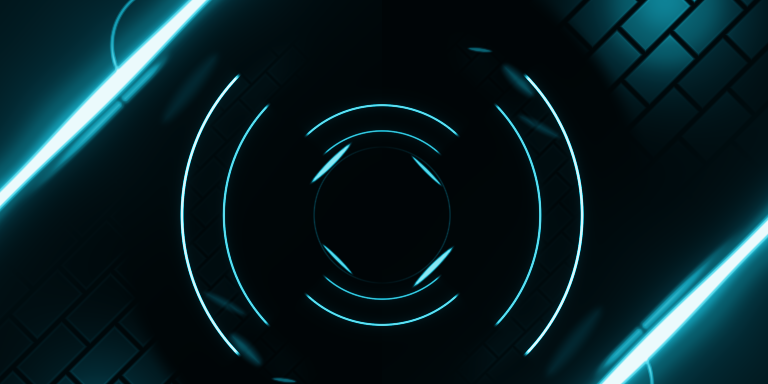
Give the GLSL for this background, as a Shadertoy shader.

```glsl
// Dark tunnel with neon rings, two diagonal light beams and dim slanted bricks.
// The scene is point-symmetric, so one half is folded onto the other; all light
// is summed as a single intensity and coloured by a cyan ramp.

const vec2 UP = vec2(0.70711, 0.70711);     // along the beams
const vec2 DOWN = vec2(0.70711, -0.70711);  // across the beams

float hash(vec2 p) {
    return fract(sin(dot(p, vec2(127.1, 311.7))) * 43758.5);
}

float noise(vec2 p) {
    vec2 i = floor(p), f = fract(p);
    f = f * f * (3.0 - 2.0 * f);
    return mix(mix(hash(i), hash(i + vec2(1, 0)), f.x),
               mix(hash(i + vec2(0, 1)), hash(i + vec2(1, 1)), f.x), f.y);
}

// Filled band of a given half width with an edge of given softness
float band(float dist, float halfWidth, float soft) {
    return 1.0 - smoothstep(halfWidth - soft, halfWidth + soft, abs(dist));
}

// Quarter arc centred on the first axis of q, tapered at both ends
float arc(vec2 q, float radius, float halfWidth, float px) {
    float open = smoothstep(-0.004, 0.03, abs(q.x) - abs(q.y));
    float d = length(q) - radius;
    float halo = 0.13 * exp(-abs(d) / 0.012);
    return open * (band(d, halfWidth, 0.7 * px) + halo);
}

// Lens-shaped streak
float streak(vec2 q, vec2 centre, vec2 dir, float halfLen, float halfWidth, float soft) {
    vec2 r = q - centre;
    float x = dot(r, dir) / halfLen;
    float y = dot(r, vec2(-dir.y, dir.x));
    float w = halfWidth * max(1.0 - x * x, 0.0);
    return band(y, w, soft) * smoothstep(1.0, 0.7, abs(x));
}

// Staggered bricks: x is the face brightness, y the lit rim
vec2 bricks(vec2 uv, vec2 size, float gap, float soft) {
    vec2 g = uv / size;
    g.x += 0.5 * mod(floor(g.y), 2.0);
    vec2 inset = (0.5 - abs(fract(g) - 0.5)) * size;
    float edge = min(inset.x, inset.y) - gap;
    float face = smoothstep(-soft, soft, edge);
    return vec2(face * (0.55 + 0.45 * hash(floor(g))), face * band(edge, 0.004, soft));
}

// Main beam, its glow on both sides and its broken reflection
float beam(float across, float along, float px) {
    float d = across - 0.732;
    float width = 0.013 + 0.009 * exp(-pow((along - 0.25) / 0.22, 2.0));
    float core = 0.75 * band(d, width, 0.010 + px);
    float outer = 0.30 * exp(-d / 0.32) + 0.42 * exp(-d / 0.04);
    float inner = 0.17 * exp(d / 0.15) + 0.55 * exp(d / 0.035);
    float glow = d > 0.0 ? outer : inner;
    float cloud = 0.75 + 0.4 * noise(vec2(across, along) * 5.0);
    float span = smoothstep(0.08, 0.18, along) * smoothstep(0.66, 0.35, along);
    float joint = 1.0 - 0.6 * band(along - 0.27, 0.006, 0.006);
    return core + glow * cloud + 0.36 * span * joint * band(across - 0.687, 0.009, 0.011);
}

vec3 cyanRamp(float g) {
    vec3 c = mix(vec3(0.0, 0.020, 0.027), vec3(0.01, 0.17, 0.21), clamp(g / 0.22, 0.0, 1.0));
    c = mix(c, vec3(0.03, 0.36, 0.42), smoothstep(0.20, 0.38, g));
    c = mix(c, vec3(0.07, 0.60, 0.69), smoothstep(0.36, 0.54, g));
    c = mix(c, vec3(0.34, 0.86, 0.93), smoothstep(0.52, 0.78, g));
    return mix(c, vec3(0.92, 0.98, 0.99), smoothstep(0.78, 1.10, g));
}

void mainImage(out vec4 fragColor, in vec2 fragCoord) {
    float px = 1.0 / iResolution.y;
    vec2 p = (fragCoord - 0.5 * iResolution.xy) * px + vec2(0.005, 0.06);
    float rightSide = step(0.0, p.x);
    vec2 q = p.x < 0.0 ? -p : p;
    float along = dot(q, UP), across = dot(q, DOWN), r = length(q);

    // Beams and the thin loop behind them
    float light = beam(across, along, px);
    float loop = length(q - vec2(0.547, -0.443)) - 0.156;
    light += 0.32 * band(loop, 0.004, 0.004) * smoothstep(0.74, 0.78, across);

    // Lit wall outside the tunnel, and its faint trace between the rings
    vec2 wall = bricks(vec2(along, across) + vec2(0.03, 0.02), vec2(0.18, 0.105), 0.007, 0.004);
    vec2 lamp = q - vec2(0.737, 0.56);
    float lit = exp(-dot(lamp, lamp) / 0.050) * mix(0.6, 1.0, rightSide);
    float outside = smoothstep(0.66, 0.72, r);
    light += outside * lit * (0.50 * wall.x + 0.06 * wall.y + 0.03);
    light += outside * 0.06 * wall.y * (1.0 - rightSide) * smoothstep(0.4, 0.1, abs(across - 0.2));
    vec2 trace = bricks(vec2(along, across), vec2(0.10, 0.06), 0.004, 0.004);
    float ringGap = band(r - 0.465, 0.04, 0.03) * smoothstep(0.15, 0.3, q.x);
    light += ringGap * (0.05 * trace.x + 0.03 * trace.y) * noise(q * 9.0);

    // Neon rings
    light += 0.90 * arc(q, 0.521, 0.0038, px) + 0.72 * arc(q, 0.412, 0.0030, px);
    light += 0.74 * arc(q.yx, 0.286, 0.0028, px) + 0.60 * arc(q.yx, 0.219, 0.0022, px);
    light += 0.30 * band(r - 0.177, 0.0015, px) * (0.15 + 0.85 * abs(q.x) / r);

    // Bright slashes around the core
    light += 0.90 * streak(q, vec2(0.133, -0.135), UP, 0.082, 0.0075, 0.004);
    light += 0.75 * streak(q, vec2(0.116, 0.115), DOWN, 0.062, 0.0045, 0.003);

    // Soft reflections on the tunnel wall
    light += 0.30 * streak(q, vec2(0.355, 0.35), DOWN, 0.065, 0.014, 0.014);
    light += 0.20 * streak(q, vec2(0.410, 0.23), vec2(0.88, -0.47), 0.070, 0.009, 0.009);
    light += 0.38 * streak(q, vec2(0.255, 0.43), vec2(0.99, -0.12), 0.036, 0.005, 0.004);
    light += 0.13 * streak(q, vec2(0.500, -0.33), vec2(0.62, 0.78), 0.130, 0.018, 0.018);

    fragColor = vec4(cyanRamp(light), 1.0);
}
```
